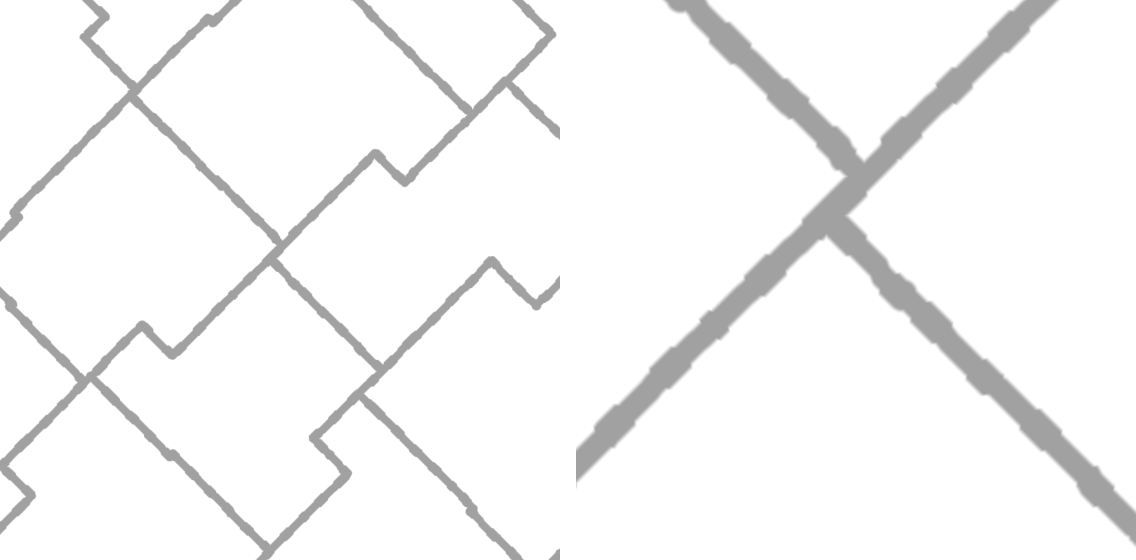
Left, the full canvas; right, a detail of the centre.
This pattern is drawn by a three.js fragment shader. Its source:

```glsl
// Draws a sparse diagonal maze of grey strokes on white: long lane walls with
// jogs, joined by cross walls. The plane is turned by 45 degrees, then the
// nearest wall segments of a jittered brick grid are found in a small loop.
varying vec2 vUv;

const vec3 PAPER = vec3(1.0);
const vec3 INK = vec3(0.63);
const float LANE_PITCH = 0.37;    // distance between lane walls
const float LANE_START = -0.33;   // height of lane zero
const float CELL = 0.45;          // spacing of cross walls along a lane
const float HALF_WIDTH = 0.0070;  // half thickness of a stroke
const float EDGE = 0.0018;        // softness of the stroke edge

float hash(vec2 p) {
  return fract(sin(dot(p, vec2(127.1, 311.7))) * 43758.55);
}

// Signed jitter in -1..1: mostly small, now and then large
float rareJitter(vec2 p) {
  float r = 2.0 * hash(p) - 1.0;
  return r * r * r;
}

// Noise that holds a value and then steps quickly to the next
float steppedNoise(float t, float seed) {
  float i = floor(t);
  float ramp = smoothstep(0.42, 0.58, fract(t));
  return mix(hash(vec2(i, seed)), hash(vec2(i + 1.0, seed)), ramp);
}

// Distance to a round-ended stroke with ragged, slightly stepped sides
float stroke(vec2 p, vec2 a, vec2 b) {
  vec2 span = b - a;
  float len = length(span);
  // Very short strokes become a dot with a fixed unit direction
  vec2 dir = len > 0.001 ? span / len : vec2(1.0, 0.0);
  vec2 rel = p - a;
  float along = dot(rel, dir);
  float seed = floor(dot(a, vec2(91.0, 57.0)));
  float shift = 0.0022 * (steppedNoise(along / 0.040, seed) - 0.5);
  float side = dot(rel, vec2(-dir.y, dir.x)) + shift;

  // Short thick pieces at nearly regular intervals
  float beat = along / 0.048 + 0.5 * steppedNoise(along / 0.10, seed + 3.0);
  float bump = 1.0 - smoothstep(0.18, 0.23, abs(fract(beat) - 0.5));
  float past = along - clamp(along, 0.0, len);
  return length(vec2(past, side)) - HALF_WIDTH - 0.0016 * bump;
}

// Place along the lane where a wall jogs sideways
float jogPlace(float lane, float cell) {
  return CELL * (cell + 0.3 * hash(vec2(lane + 17.0, cell + 5.0)));
}

// Height of a lane wall within one cell
float wallHeight(float lane, float cell) {
  return LANE_START + LANE_PITCH * lane
       + 0.12 * rareJitter(vec2(lane + 41.0, cell + 23.0));
}

// One straight run of a lane wall and the jog that ends it
float laneWall(vec2 p, float lane, float cell) {
  float height = wallHeight(lane, cell);
  vec2 start = vec2(jogPlace(lane, cell), height);
  vec2 corner = vec2(jogPlace(lane, cell + 1.0), height);
  vec2 next = vec2(corner.x, wallHeight(lane, cell + 1.0));
  return min(stroke(p, start, corner), stroke(p, corner, next));
}

// Wall across a lane, with a small kink on its way
float crossWall(vec2 p, float lane, float cell) {
  vec2 id = vec2(lane + 63.0, cell + 11.0);
  float place = CELL * mix(0.45, 0.8, hash(id));
  float low = wallHeight(lane, cell);
  float high = wallHeight(lane + 1.0, cell);
  float kink = mix(low, high, mix(0.2, 0.8, hash(id + 7.0)));
  float x0 = CELL * cell + place;
  float x1 = x0 + 0.06 * rareJitter(id + 13.0);
  float d = stroke(p, vec2(x0, low), vec2(x0, kink));
  d = min(d, stroke(p, vec2(x0, kink), vec2(x1, kink)));
  return min(d, stroke(p, vec2(x1, kink), vec2(x1, high)));
}

// Nearest wall among the neighbouring bricks
float mazeDistance(vec2 p) {
  float lane0 = floor((p.y - LANE_START) / LANE_PITCH);
  float cell0 = floor(p.x / CELL);
  float d = 1.0;
  for (int j = -1; j <= 2; j++) {
    for (int i = -1; i <= 1; i++) {
      float lane = lane0 + float(j);
      float cell = cell0 + float(i);
      d = min(d, laneWall(p, lane, cell));
      d = min(d, crossWall(p, lane, cell));
    }
  }
  return d;
}

void main() {
  // Lanes run up to the right
  vec2 turned = vec2(vUv.x + vUv.y, vUv.y - vUv.x) * 0.70711;
  float ink = 1.0 - smoothstep(-EDGE, EDGE, mazeDistance(turned));
  gl_FragColor = vec4(mix(PAPER, INK, ink), 1.0);
}
```
